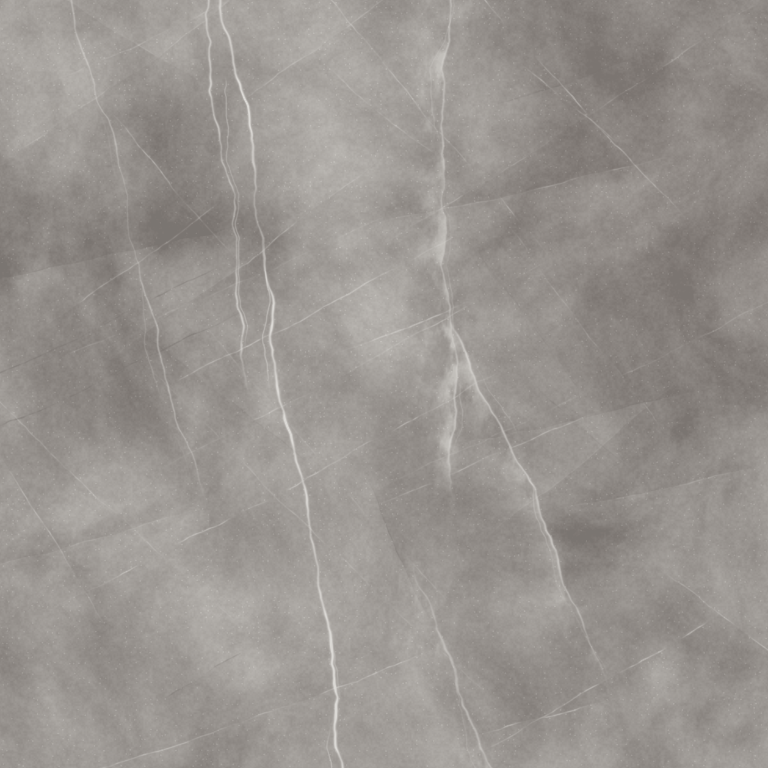
A three.js fragment shader for this texture:

```glsl
// Honed grey marble: rough cloudy mottling with fine grain and flecks,
// crossed by thin jagged steep veins with wispy halos and by scattered
// broken hairlines that shade the stone on one side like thin facets.

varying vec2 vUv;

const vec3 DARK_STONE = vec3(0.500, 0.478, 0.462);
const vec3 LIGHT_STONE = vec3(0.700, 0.686, 0.668);
const vec3 VEIN_PALE = vec3(0.860, 0.850, 0.835);
const vec3 VEIN_DARK = vec3(0.470, 0.450, 0.435);

const float MEAN_TONE = 0.48;
const float CLOUD_SCALE = 3.4;
const float CLOUD_CONTRAST = 1.50;
const float MOTTLE_SCALE = 13.0;
const float MOTTLE_CONTRAST = 0.95;
const float OCTAVE_GAIN = 0.6;
const float GRAIN_CONTRAST = 0.27;
const float FLECK_CELLS = 150.0;
const float FLECK_CONTRAST = 0.24;
const float FACET_CONTRAST = 0.17;
const float HAIR_WIDTH = 0.0011;
const int HAIR_COUNT = 42;

// Steep veins: x at the top edge, lean, lower end, upper end
const vec4 LEFT_PATH = vec4(0.090, 0.27, 0.33, 1.10);
const vec4 SHORT_PATH = vec4(0.272, 0.09, 0.47, 1.10);
const vec4 MAIN_PATH = vec4(0.290, 0.16, -0.10, 1.10);
const vec4 BAND_PATH = vec4(0.580, 0.01, 0.33, 1.10);
const vec4 BRANCH_PATH = vec4(0.410, 0.43, 0.08, 0.60);
const vec4 FOOT_PATH = vec4(0.300, 0.33, -0.10, 0.28);

// Their looks: brightness, width, halo strength
const vec3 LEFT_LOOK = vec3(0.42, 0.0012, 0.06);
const vec3 SHORT_LOOK = vec3(0.80, 0.0015, 0.08);
const vec3 MAIN_LOOK = vec3(1.00, 0.0017, 0.08);
const vec3 BAND_LOOK = vec3(0.48, 0.0014, 0.85);
const vec3 BRANCH_LOOK = vec3(0.58, 0.0014, 0.65);
const vec3 FOOT_LOOK = vec3(0.36, 0.0014, 0.60);

float hash(vec2 p) {
  vec3 q = fract(vec3(p.xyx) * 0.1031);
  q += dot(q, q.yzx + 33.33);
  return fract((q.x + q.y) * q.z);
}

float noise(vec2 p) {
  vec2 cell = floor(p);
  vec2 f = fract(p);
  f = f * f * (3.0 - 2.0 * f);
  float low = mix(hash(cell), hash(cell + vec2(1.0, 0.0)), f.x);
  float high = mix(hash(cell + vec2(0.0, 1.0)), hash(cell + 1.0), f.x);
  return mix(low, high, f.y);
}

float fbm(vec2 p) {
  float sum = 0.0;
  float total = 0.0;
  float weight = 1.0;
  for (int i = 0; i < 5; i++) {
    sum += weight * noise(p);
    total += weight;
    p = mat2(1.6, 1.2, -1.2, 1.6) * p + 17.3;
    weight *= OCTAVE_GAIN;
  }
  return sum / total;
}

float zigzag(float t) {
  return 4.0 * abs(fract(t) - 0.5) - 1.0;
}

// Layered kinks and jitter that make a crack wander
float wander(float t, float seed) {
  return 0.008 * zigzag(1.7 * t + seed) + 0.004 * zigzag(4.3 * t + 2.1 * seed)
       + 0.0020 * zigzag(11.7 * t + 3.7 * seed)
       + 0.0050 * (noise(vec2(38.0 * t, seed)) - 0.5)
       + 0.0026 * (noise(vec2(110.0 * t, seed + 9.0)) - 0.5);
}

// One steep vein: x is line coverage, y is the halo, stronger on its left
vec2 steepVein(vec2 p, vec4 path, vec3 look) {
  float seed = 40.0 * path.x;
  float center = path.x + path.y * (1.0 - p.y) + wander(p.y, seed);
  float d = (p.x - center) / sqrt(1.0 + path.y * path.y);
  float ends = smoothstep(path.z, path.z + 0.10, p.y)
             * (1.0 - smoothstep(path.w - 0.06, path.w, p.y));
  float swell = 0.3 + 0.9 * noise(vec2(seed, p.y * 7.0));
  swell *= 0.6 + 0.7 * noise(vec2(seed + 3.0, p.y * 75.0));
  float width = look.y * (0.7 + 0.5 * swell);
  float line = exp(-d * d / (width * width)) + 0.05 * exp(-abs(d) / 0.005);

  // Frayed companion thread that leaves and rejoins the vein
  float stray = d + 0.045 * (noise(vec2(p.y * 9.0, seed)) - 0.45);
  float thread = exp(-stray * stray / 0.0000012);
  thread *= smoothstep(0.45, 0.85, noise(vec2(p.y * 15.0, seed + 20.0)));

  float side = mix(1.0, 0.3, smoothstep(-0.002, 0.002, d));
  float halo = side * exp(-abs(d) / 0.026);
  return ends * vec2(look.x * (swell * line + 0.4 * thread), look.z * halo);
}

// Scattered hairlines: x pale coverage, y dark coverage, z facet shading
vec3 hairlines(vec2 p) {
  vec3 sum = vec3(0.0);
  float crumble = 0.35 + 1.1 * noise(p * 170.0);
  for (int i = 0; i < HAIR_COUNT; i++) {
    float id = float(i);
    vec2 center = vec2(hash(vec2(id, 3.1)), hash(vec2(id, 8.7)));
    float spread = hash(vec2(id, 14.2)) - 0.5;
    float angle = mod(id, 5.0) < 3.0 ? 0.46 + 0.5 * spread : -0.82 + 0.7 * spread;
    float reach = mix(0.07, 0.38, hash(vec2(id, 21.9)));
    float strength = mix(0.3, 1.1, hash(vec2(id, 26.3)));
    vec2 q = p - center;
    q = vec2(dot(q, vec2(cos(angle), sin(angle))), dot(q, vec2(-sin(angle), cos(angle))));
    if (abs(q.x) > reach || abs(q.y) > 0.2) continue;
    q.y += 0.35 * wander(q.x, id);
    float fade = 1.0 - smoothstep(0.55 * reach, reach, abs(q.x));
    float broken = smoothstep(0.2, 0.75, noise(vec2(q.x * 32.0, id * 5.3)));
    float line = fade * broken * strength * crumble;
    line *= exp(-q.y * q.y / (HAIR_WIDTH * HAIR_WIDTH));
    float isDark = step(0.72, hash(vec2(id, 30.4)));
    float side = smoothstep(-0.001, 0.001, q.y) * exp(-abs(q.y) / 0.04);
    sum += vec3(line * (1.0 - isDark), line * isDark, fade * side * 2.0 * spread);
  }
  return sum;
}

// Cellular pale flecks: a few cells hold one small soft dot
float flecks(vec2 p) {
  vec2 cell = floor(p * FLECK_CELLS);
  vec2 spot = 0.25 + 0.5 * vec2(hash(cell + 5.0), hash(cell + 71.0));
  float d = length(fract(p * FLECK_CELLS) - spot);
  return step(0.82, hash(cell + 133.0)) * (1.0 - smoothstep(0.06, 0.25, d));
}

void main() {
  vec2 p = vUv;

  // Stone body
  vec2 warp = vec2(noise(p * 5.0 + 9.0), noise(p * 5.0 + 47.0)) - 0.5;
  float clouds = fbm(p * CLOUD_SCALE * vec2(1.2, 0.9) + warp * 0.4 + 3.0) - 0.5;
  float mottle = fbm(p * MOTTLE_SCALE + warp * 1.5 + 60.0) - 0.5;
  float grain = 0.5 * noise(p * 240.0) + 0.5 * noise(p * 490.0 + 31.0) - 0.5;
  float duskyCorner = 1.0 - smoothstep(0.05, 0.40, length(p - vec2(0.90, 0.76)));
  float tone = MEAN_TONE + CLOUD_CONTRAST * clouds + MOTTLE_CONTRAST * mottle
             + GRAIN_CONTRAST * grain + FLECK_CONTRAST * flecks(p) - 0.18 * duskyCorner;

  // Veins and fractures
  vec2 veins = steepVein(p, LEFT_PATH, LEFT_LOOK) + steepVein(p, SHORT_PATH, SHORT_LOOK)
             + steepVein(p, MAIN_PATH, MAIN_LOOK) + steepVein(p, BAND_PATH, BAND_LOOK)
             + steepVein(p, BRANCH_PATH, BRANCH_LOOK) + steepVein(p, FOOT_PATH, FOOT_LOOK);
  vec3 hairs = hairlines(p);
  float wisps = smoothstep(0.38, 0.66, fbm(p * vec2(24.0, 13.0) + 80.0));
  tone += veins.y * wisps + FACET_CONTRAST * hairs.z;

  vec3 color = mix(DARK_STONE, LIGHT_STONE, clamp(tone, -0.1, 1.3));
  color.r += 0.003 * duskyCorner;
  color = mix(color, VEIN_DARK, 0.45 * min(hairs.y, 1.0));
  color = mix(color, VEIN_PALE, 0.40 * min(hairs.x, 1.0));
  color = mix(color, VEIN_PALE, min(veins.x, 1.0));
  gl_FragColor = vec4(color, 1.0);
}
```
